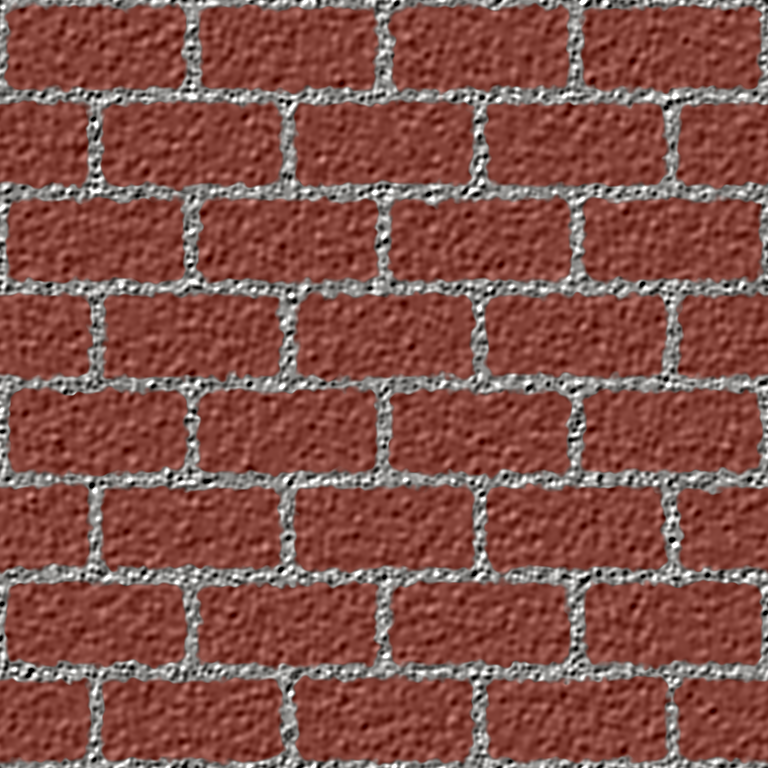
Give the GLSL for this texture, as a three.js fragment shader.

```glsl
varying vec2 vUv;

const vec2 BRICK_COUNT = vec2(4.0, 8.0);
const vec2 BRICK_HALF_SIZE = vec2(0.1155, 0.0525);
const float CORNER_RADIUS = 0.015;
const vec2 LIGHT_DIR = vec2(-0.6, 0.8);
const vec3 BRICK_COLOR = vec3(0.51, 0.255, 0.215);
const vec3 MORTAR_COLOR = vec3(0.555, 0.55, 0.54);

vec3 hash3(vec2 id) {
  vec3 q = fract(vec3(id.xyx) * vec3(0.1031, 0.1030, 0.0973));
  q += dot(q, q.yxz + 33.33);
  return fract((q.xxy + q.yzz) * q.zyx);
}

// Cellular noise: jittered soft bumps of random height, wrapping at the borders
float grain(vec2 p, float density, float seed) {
  vec2 q = p * density;
  vec2 cell = floor(q);
  vec2 local = q - cell;
  float height = 0.0;
  for (int y = -1; y <= 1; y++) {
    for (int x = -1; x <= 1; x++) {
      vec2 neighbor = vec2(float(x), float(y));
      vec3 rnd = hash3(mod(cell + neighbor, density) + seed);
      vec2 offset = neighbor + rnd.xy - local;
      float bump = max(0.0, 1.0 - dot(offset, offset));
      height += (2.0 * rnd.z - 1.0) * bump * bump * bump;
    }
  }
  return height;
}

// Directional relief: height difference along the light
float emboss(vec2 p, float density, float seed) {
  vec2 shift = LIGHT_DIR * 0.3 / density;
  return grain(p - shift, density, seed) - grain(p + shift, density, seed);
}

float roundedBox(vec2 p, vec2 halfSize, float radius) {
  vec2 q = abs(p) - halfSize + radius;
  return length(max(q, 0.0)) + min(max(q.x, q.y), 0.0) - radius;
}

// Running bond: signed distance to the brick outline, negative inside
float brickDistance(vec2 p, vec2 count) {
  vec2 grid = p * count;
  grid.x += 0.5 * (1.0 - mod(floor(grid.y), 2.0));
  vec2 local = (fract(grid) - 0.5) / count;
  return roundedBox(local, BRICK_HALF_SIZE, CORNER_RADIUS);
}

void main() {
  // Worn, crumbling outline
  float wear = 0.0045 * grain(vUv, 44.0, 11.0) + 0.0035 * grain(vUv, 110.0, 37.0);
  float dist = brickDistance(vUv, BRICK_COUNT) + wear;

  // Fine relief on the bricks
  vec3 brick = BRICK_COLOR + 0.18 * emboss(vUv, 96.0, 5.0);

  // Coarse gravel, strongest in the middle of the joints
  float contrast = mix(0.28, 0.62, smoothstep(0.0, 0.011, dist));
  vec3 mortar = MORTAR_COLOR + contrast * emboss(vUv, 132.0, 71.0);

  // Soft transition with a faint shadow at the rim
  float mortarMask = smoothstep(-0.003, 0.003, dist);
  vec3 color = mix(brick, mortar, mortarMask);
  color *= 1.0 - 0.1 * (1.0 - smoothstep(0.0, 0.004, abs(dist)));

  gl_FragColor = vec4(clamp(color, 0.0, 1.0), 1.0);
}
```
